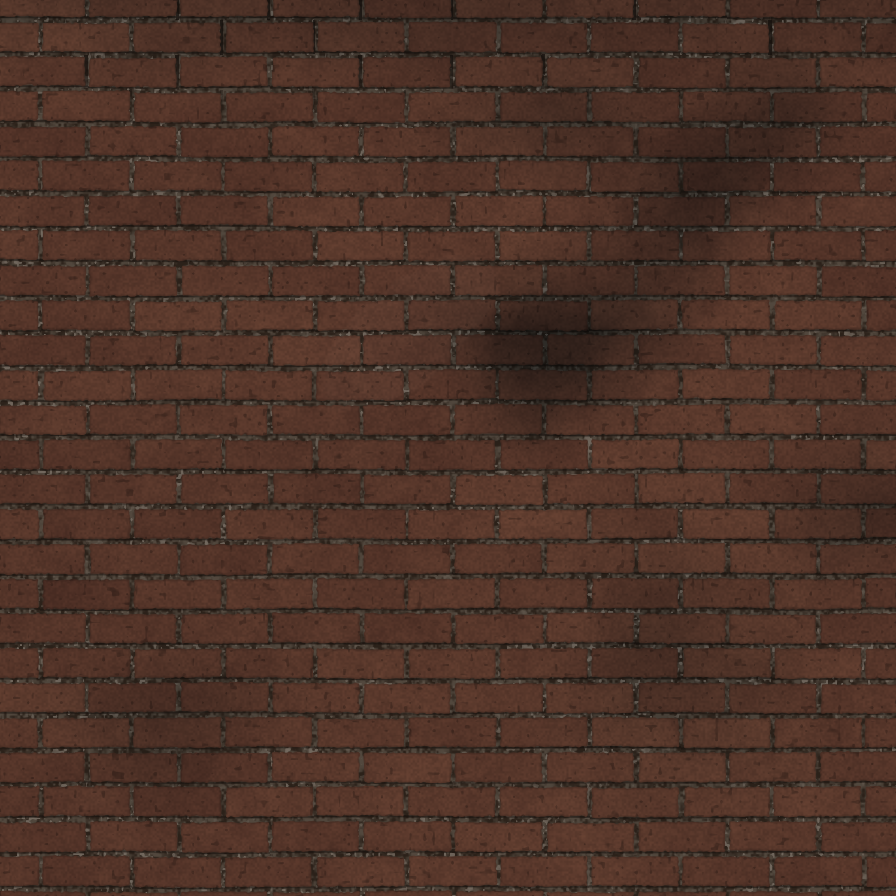
This texture is drawn by a three.js fragment shader. Its source:

```glsl
varying vec2 vUv;

float hash(vec2 p) {
  vec3 q = fract(vec3(p.xyx) * 0.1031);
  q += dot(q, q.yzx + 33.33);
  return fract((q.x + q.y) * q.z);
}

float noise(vec2 p) {
  vec2 i = floor(p), f = fract(p);
  f = f * f * (3.0 - 2.0 * f);
  return mix(mix(hash(i), hash(i + vec2(1.0, 0.0)), f.x),
             mix(hash(i + vec2(0.0, 1.0)), hash(i + 1.0), f.x), f.y);
}

float fbm(vec2 p) {
  float sum = 0.0, amp = 0.5;
  for (int i = 0; i < 5; i++) {
    sum += amp * noise(p);
    p = p * 2.03 + 17.0;
    amp *= 0.5;
  }
  return sum / 0.97;
}

float roundBox(vec2 p, vec2 halfSize, float radius) {
  vec2 q = abs(p) - halfSize + radius;
  return length(max(q, 0.0)) + min(max(q.x, q.y), 0.0) - radius;
}

float segmentDistance(vec2 p, vec2 a, vec2 b) {
  vec2 ab = b - a;
  return length(p - a - ab * clamp(dot(p - a, ab) / dot(ab, ab), 0.0, 1.0));
}

float blot(vec2 p, vec2 center, vec2 size) {
  vec2 q = (p - center) / size;
  return exp(-dot(q, q));
}

// Soot: a diagonal smear, a few soft blots and a darker top edge
float sootAmount(vec2 p) {
  vec2 w = p + 0.09 * (vec2(fbm(p * 7.0), fbm(p * 7.0 + 40.0)) - 0.5);
  float soot = 0.6 * smoothstep(0.11, 0.0, segmentDistance(w, vec2(0.88, 0.14), vec2(0.60, 0.42)));
  soot += 0.45 * blot(w, vec2(0.62, 0.38), vec2(0.11, 0.06));
  soot += 0.45 * blot(w, vec2(0.64, 0.15), vec2(0.13, 0.06));
  soot += 0.50 * blot(w, vec2(0.96, 0.56), vec2(0.09, 0.06));
  soot += 0.40 * blot(w, vec2(0.75, 0.74), vec2(0.12, 0.13));
  soot += 0.35 * blot(w, vec2(0.18, 0.80), vec2(0.10, 0.06));
  soot += 0.40 * smoothstep(0.13, 0.0, w.y);
  return clamp(soot * (0.55 + 0.8 * fbm(p * 16.0)), 0.0, 1.0);
}

void main() {
  vec2 p = vec2(vUv.x, 1.0 - vUv.y); // y runs downward

  // Running bond, alternate rows shifted by half a brick
  vec2 grid = vec2(9.8, 25.77);
  vec2 bent = p + 0.0016 * (vec2(noise(p * 9.0), noise(p * 9.0 + 50.0)) - 0.5);
  vec2 wall = bent * grid - vec2(0.0, 0.57);
  float row = floor(wall.y);
  wall.x -= mix(0.446, 0.957, mod(row, 2.0));
  vec2 id = floor(wall);
  float tone = hash(id + 71.0);

  // Slightly uneven brick outline
  vec2 local = (fract(wall) - 0.5) / grid;
  local += 0.0016 * (vec2(hash(id + 11.0), hash(id + 23.0)) - 0.5);
  vec2 halfSize = 0.5 / grid - vec2(0.0022, 0.0028);
  halfSize -= 0.0006 * vec2(hash(id + 31.0), hash(id + 43.0));
  float d = roundBox(local, halfSize, 0.0018);
  d += 0.0018 * (noise(p * 260.0) - 0.5) + 0.001 * (noise(p * 90.0) - 0.5);
  float brickMask = 1.0 - smoothstep(-0.0008, 0.0008, d);

  // Fired clay with mottling, grain and pits
  float cloud = fbm(p * 5.0 + 8.0);
  float mottling = fbm(p * 42.0 + id * 3.7);
  float grain = noise(p * 420.0);
  float clay = 0.58 + 0.36 * (tone - 0.5) + 0.7 * (cloud - 0.5) + 0.6 * (mottling - 0.5);
  vec3 brick = mix(vec3(0.29, 0.175, 0.138), vec3(0.385, 0.245, 0.188), clamp(clay, 0.0, 1.0));
  brick *= 0.92 + 0.16 * grain;
  brick *= 1.0 - 0.22 * smoothstep(0.80, 0.95, noise(p * 190.0 + 5.0));
  brick *= 1.0 - 0.15 * smoothstep(-0.003, 0.0, d);

  // Gritty mortar with pale chips gathered in patches
  float grit = 0.6 * noise(p * 330.0) + 0.4 * noise(p * 130.0 + 9.0);
  vec3 mortar = mix(vec3(0.17, 0.13, 0.10), vec3(0.32, 0.28, 0.24), smoothstep(0.2, 0.8, grit));
  float patches = smoothstep(0.35, 0.65, fbm(p * 12.0 + 3.0));
  float chips = smoothstep(0.66, 0.88, noise(p * 300.0 + 70.0));
  mortar = mix(mortar, vec3(0.47, 0.43, 0.39), chips * (0.25 + 0.6 * patches));

  // Shadow below each brick, and some open joints near the top
  float under = smoothstep(0.0022, 0.0004, abs(local.y - halfSize.y - 0.0006));
  float shadow = under * (0.3 + 0.5 * noise(p * vec2(35.0, 60.0)));
  float openJoint = step(0.72, hash(id + 97.0)) * smoothstep(0.14, 0.06, p.y);
  shadow = max(shadow, 0.75 * openJoint * step(halfSize.x - 0.001, local.x));
  mortar = mix(mortar, vec3(0.09, 0.065, 0.05), shadow);

  // Grime, with a faint washed area beside the smear
  vec3 color = mix(mortar, brick, brickMask);
  float soot = sootAmount(p);
  color = mix(color, color * vec3(0.56, 0.60, 0.63), soot);
  vec2 stain = (p - vec2(0.46, 0.37)) * mat2(0.77, -0.64, 0.64, 0.77) / vec2(0.12, 0.055);
  float washed = smoothstep(1.05, 0.95, length(stain) + 0.4 * (fbm(p * 15.0) - 0.5));
  color += 0.018 * washed * brickMask * vec3(1.0, 0.9, 0.8);

  gl_FragColor = vec4(color, 1.0);
}
```
